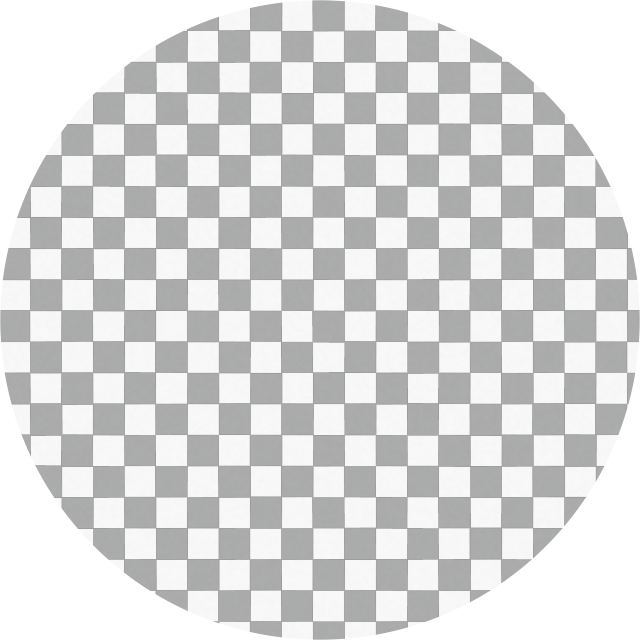
Give the GLSL for this pattern, as a three.js fragment shader.

```glsl
#define PITCH vec2(0.0491, 0.04857)
#define ORIGIN vec2(0.0473, 0.0288)
#define RADIUS 0.4995
#define LINE_WIDTH 0.0015
#define SOFTNESS 0.001
#define WOBBLE 0.0011
#define GRAIN 0.012
#define PAPER vec3(1.0)
#define LIGHT vec3(0.970)
#define GREY vec3(0.666, 0.670, 0.668)
#define LINE_COLOR vec3(0.57, 0.58, 0.57)

varying vec2 vUv;

float hash(vec2 p) {
  return fract(sin(dot(p, vec2(127.1, 311.7))) * 43758.5453);
}

float valueNoise(vec2 p) {
  vec2 i = floor(p);
  vec2 f = fract(p);
  f = f * f * (3.0 - 2.0 * f);
  float low = mix(hash(i), hash(i + vec2(1.0, 0.0)), f.x);
  float high = mix(hash(i + vec2(0.0, 1.0)), hash(i + 1.0), f.x);
  return mix(low, high, f.y);
}

// +1 on even strips and -1 on odd ones, flipping softly at each edge
vec2 stripSign(vec2 edge, vec2 dist) {
  vec2 parity = 1.0 - 2.0 * mod(edge, 2.0);
  return parity * (2.0 * smoothstep(-SOFTNESS, SOFTNESS, dist) - 1.0);
}

float hairline(float dist, float strength) {
  float halfWidth = 0.5 * LINE_WIDTH;
  return strength * (1.0 - smoothstep(halfWidth - 0.5 * SOFTNESS, halfWidth + 0.5 * SOFTNESS, abs(dist)));
}

void main() {
  vec2 grid = (vUv - ORIGIN) / PITCH;
  vec2 cell = floor(grid);
  vec2 edge = floor(grid + 0.5);

  // Nearest edges, each segment slightly displaced
  vec2 segment = vec2(hash(vec2(edge.x, cell.y)), hash(vec2(cell.x, edge.y) + 57.0));
  vec2 dist = (grid - edge) * PITCH - (segment - 0.5) * WOBBLE;

  // Checker
  vec2 strips = stripSign(edge, dist);
  float checker = 0.5 + 0.5 * strips.x * strips.y;
  vec3 color = mix(LIGHT, GREY, checker);

  // Faint mottling
  color += GRAIN * (valueNoise(vUv * 190.0) - 0.5);

  // Hairlines of uneven strength
  vec2 strength = mix(vec2(0.5), vec2(0.85), segment.yx);
  float line = max(hairline(dist.x, strength.x), hairline(dist.y, strength.y));
  color = mix(color, LINE_COLOR, line);

  // Disc on plain ground
  float rim = length(vUv - 0.5) - RADIUS;
  color = mix(color, PAPER, smoothstep(-SOFTNESS, SOFTNESS, rim));

  gl_FragColor = vec4(color, 1.0);
}
```
